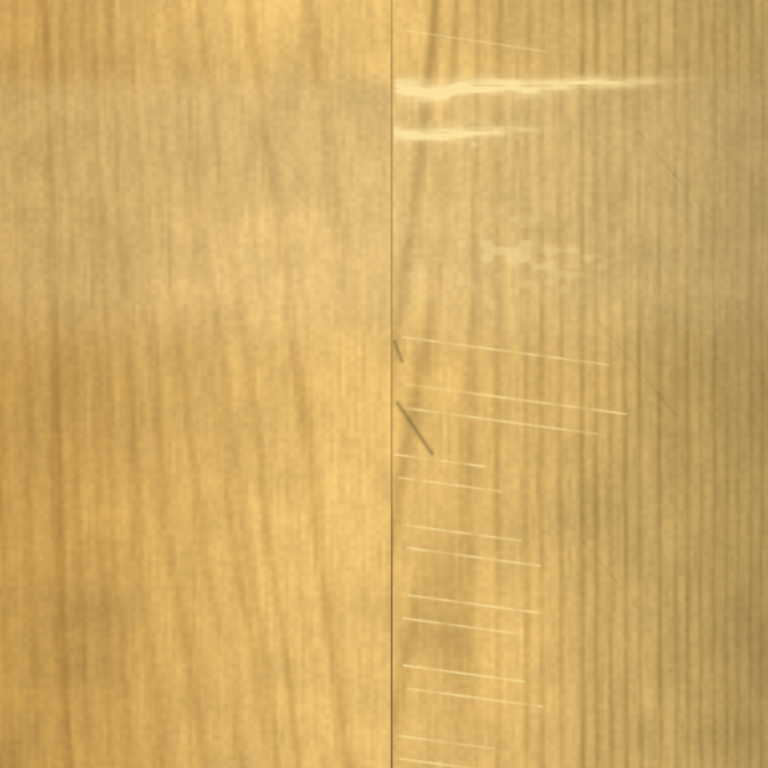
Reproduce this texture procedurally as a WebGL 2 fragment shader.

```glsl
#version 300 es
precision highp float;
// Two pale wooden boards meeting at a vertical seam under a worn varnish.
// Growth rings are jittered 1D cells in warped board coordinates; gloss,
// slanted scratches and fibre noise are layered on top.
uniform vec2 u_resolution;
out vec4 fragColor;

const float SEAM = 0.51;
const vec3 HONEY = vec3(0.895, 0.735, 0.435);
const vec3 HAZE = vec3(0.875, 0.755, 0.53);
const vec3 OCHRE = vec3(0.75, 0.59, 0.31);
const vec3 OLIVE = vec3(0.685, 0.575, 0.35);
const vec3 RING = vec3(0.63, 0.45, 0.21);
const vec3 SHINE = vec3(1.0, 0.9, 0.64);

float hash(vec2 p) {
  vec3 q = fract(p.xyx * 0.1031);
  q += dot(q, q.yzx + 33.33);
  return fract((q.x + q.y) * q.z);
}

float noise(vec2 p) {
  vec2 i = floor(p), f = fract(p);
  f = f * f * (3.0 - 2.0 * f);
  return mix(mix(hash(i), hash(i + vec2(1, 0)), f.x),
             mix(hash(i + vec2(0, 1)), hash(i + vec2(1, 1)), f.x), f.y);
}

float bell(float d, float width) {
  return exp(-d * d / (width * width));
}

// Rings of random place and strength, one per unit of x, fading along y
float rings(float x, float y, float seed) {
  float sum = 0.0, cell = floor(x);
  for (float k = -1.0; k <= 1.0; k++) {
    vec2 id = vec2(cell + k, seed);
    float centre = cell + k + 0.25 + 0.5 * hash(id);
    float strength = 0.35 + 0.4 * hash(id + 7.1) + 0.5 * noise(vec2(id.x * 3.7, y * 6.0));
    sum += bell(x - centre, 0.2) * strength;
  }
  return sum;
}

// Soft segment that never gets thinner than a pixel
float stroke(vec2 p, vec2 a, vec2 b, float width, float px) {
  vec2 ab = b - a;
  float h = clamp(dot(p - a, ab) / dot(ab, ab), 0.0, 1.0);
  return bell(length(p - a - ab * h), max(width, px * 0.8));
}

// Tapering, ragged reflection running right from its start
float gloss(vec2 p, vec2 start, float len, float rise, float width) {
  float s = (p.x - start.x) / len, taper = 1.0 - clamp(s, 0.0, 1.0);
  float ragged = noise(vec2(p.x * 45.0, start.y * 90.0)) - 0.5;
  float dy = p.y - start.y - rise * s - 0.012 * ragged * taper;
  float ends = smoothstep(0.0, 0.02, s) * (1.0 - smoothstep(0.35, 1.0, s));
  float streaks = 0.35 + 0.9 * noise(p * vec2(45.0, 260.0));
  return bell(dy, width * mix(0.35, 1.0, taper)) * ends * streaks;
}

// Pairs of fine bright scratches repeating down the right board
float scratches(vec2 p, float px) {
  float sum = 0.0;
  for (float n = -3.0; n < 12.0; n++) {
    float j = mod(n, 2.0), i = floor(n / 2.0), r = hash(vec2(n + 9.0, 3.0));
    float len = 0.11 + 0.07 * r + 0.12 * step(i, -0.5);
    vec2 a = vec2(SEAM + 0.005 + 0.018 * r, 0.408 - 0.0915 * i - 0.03 * j);
    float broken = 0.2 + 1.1 * noise(vec2(p.x * 55.0, n * 2.7 + 20.0));
    sum += stroke(p, a, a + vec2(len, -0.135 * len), 0.0019, px) * broken;
  }
  return sum;
}

vec3 leftBoard(vec2 p, float t) {
  float g = p.x - t * (0.03 + 0.1 * smoothstep(0.1, 0.36, p.x));
  g += 0.006 * (noise(p * vec2(4.0, 7.0)) - 0.5);
  float fine = rings(g * 33.0, p.y, 2.0) * (1.0 - smoothstep(0.24, 0.34, g));
  float bold = bell(g - 0.06, 0.0055) + 0.5 * bell(g - 0.122, 0.005)
             + 0.55 * bell(g - 0.325, 0.01) + 0.4 * bell(g - 0.235, 0.006)
             + 0.5 * bell(g - 0.403, 0.011) * (1.0 - smoothstep(0.2, 0.5, t));
  vec3 col = mix(OCHRE, HONEY, smoothstep(-0.12, 0.36, p.x - 0.1 * t));
  return mix(col, RING, clamp(0.28 * fine + 0.45 * bold, 0.0, 0.75));
}

vec3 rightBoard(vec2 p, float t) {
  float g = p.x + 0.115 * t * (1.0 - smoothstep(SEAM, 0.64, p.x));
  float d = g - SEAM + 0.004 * (noise(p * vec2(6.0, 5.0)) - 0.5);
  float fine = rings(d * (25.0 + 40.0 * d), p.y, 5.0) * smoothstep(0.0, 0.1, d);
  float bold = bell(g - 0.567, 0.008) * (1.0 - smoothstep(0.35, 0.5, t));
  vec3 col = mix(HONEY, OLIVE, smoothstep(0.58, 1.06, p.x));
  return mix(col, RING * vec3(0.92, 1.0, 1.05), clamp(0.38 * fine + 0.4 * bold, 0.0, 0.7));
}

void main() {
  vec2 p = gl_FragCoord.xy / u_resolution;
  float px = 1.0 / min(u_resolution.x, u_resolution.y);
  float onRight = smoothstep(SEAM - px, SEAM + px, p.x);
  vec3 col = mix(leftBoard(p, 1.0 - p.y), rightBoard(p, 1.0 - p.y), onRight);
  // Hazy varnish band, broad blotches and fibres
  float band = smoothstep(0.5, 0.64, p.y) * (1.0 - 0.75 * smoothstep(0.87, 0.92, p.y));
  col = mix(col, HAZE * mix(1.0, 0.87, smoothstep(0.65, 1.0, p.x)), 0.4 * band);
  col *= 1.0 + 0.09 * (noise(p * vec2(9.0, 6.0)) - 0.5) + 0.06 * (noise(p * 24.0) - 0.5);
  col *= 1.0 + 0.07 * (noise(p * vec2(190.0, 22.0)) - 0.5) + 0.06 * (noise(p * 150.0) - 0.5);
  // Reflections, wrinkles and scratches in the varnish
  float shine = 1.2 * gloss(p, vec2(SEAM, 0.881), 0.46, 0.018, 0.013)
              + 1.1 * gloss(p, vec2(SEAM, 0.823), 0.24, 0.01, 0.01);
  float patches = smoothstep(0.5, 0.85, noise(p * vec2(60.0, 95.0)));
  vec2 wrinkle = (p - vec2(0.65, 0.67)) / vec2(0.16, 0.05);
  vec2 knot = (p - vec2(0.61, 0.825)) / vec2(0.035, 0.018);
  shine += patches * (0.4 * exp(-dot(wrinkle, wrinkle)) + 0.7 * exp(-dot(knot, knot)));
  shine += 0.55 * scratches(p, px) + 0.3 * stroke(p, vec2(0.53, 0.96), vec2(0.71, 0.933), 0.0017, px);
  col = mix(col, SHINE, clamp(shine * onRight, 0.0, 0.92));
  // Dark nicks, faint scuffs and the seam
  float nicks = 0.5 * stroke(p, vec2(0.518, 0.475), vec2(0.562, 0.41), 0.003, px)
              + 0.45 * stroke(p, vec2(0.514, 0.555), vec2(0.523, 0.53), 0.003, px);
  for (float i = 0.0; i < 3.0; i++) {
    vec2 a = vec2(0.83 - 0.05 * i, 0.83 - 0.25 * i);
    nicks += 0.16 * noise(p * 40.0) * stroke(p, a, a + vec2(0.1, -0.12), 0.0022, px);
  }
  col = mix(col, vec3(0.46, 0.39, 0.23), nicks);
  float depth = mix(0.7, 0.35, smoothstep(0.2, 0.45, p.y));
  col = mix(col, RING * 0.7, depth * bell(p.x - SEAM, max(0.0014, px * 0.7)));
  fragColor = vec4(clamp(col, 0.0, 1.0), 1.0);
}
```
